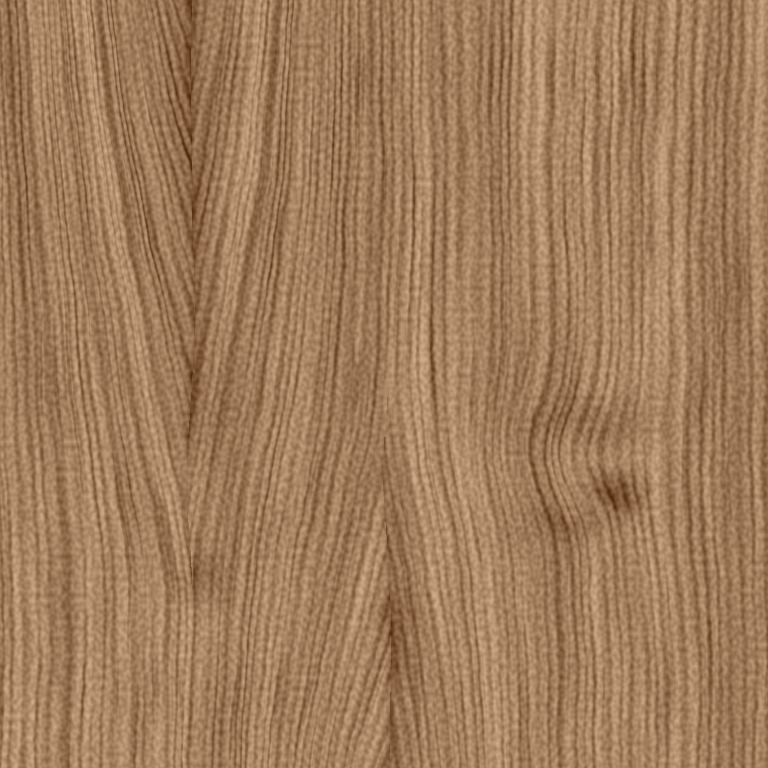
A WebGL 1 fragment shader for this texture:

```glsl
precision highp float;

uniform vec2 u_resolution;

#define RING_COUNT 60.0
#define RING_DEPTH 0.42
#define STREAK_DEPTH 0.30
#define FIBRE_DEPTH 0.22
#define SPECKLE_DEPTH 0.32
#define SEAM_TILT 0.32
#define SEAM_REACH 0.17
#define KNOT_BEND 0.045
#define BASE_TONE 0.88

const vec3 DARK_BROWN = vec3(0.44, 0.29, 0.17);
const vec3 LIGHT_TAN = vec3(0.73, 0.59, 0.46);
const vec2 KNOT = vec2(0.80, 0.36);

vec2 gradientAt(vec2 cell) {
  float h = fract(sin(dot(cell, vec2(127.1, 311.7))) * 43758.545);
  return vec2(cos(h * 6.2832), sin(h * 6.2832));
}

// Gradient noise, roughly -1 to 1
float noise(vec2 p) {
  vec2 i = floor(p), f = p - i;
  vec2 w = f * f * f * (f * (f * 6.0 - 15.0) + 10.0);
  float a = dot(gradientAt(i), f);
  float b = dot(gradientAt(i + vec2(1.0, 0.0)), f - vec2(1.0, 0.0));
  float c = dot(gradientAt(i + vec2(0.0, 1.0)), f - vec2(0.0, 1.0));
  float d = dot(gradientAt(i + 1.0), f - 1.0);
  return 1.4 * mix(mix(a, b, w.x), mix(c, d, w.x), w.y);
}

// Soft elliptical spot
float spot(vec2 p, vec2 center, vec2 size) {
  vec2 q = (p - center) / size;
  return exp(-dot(q, q));
}

// Grain leaning into a seam: x = sideways shift, y = darkness
vec2 seam(vec2 p, float position, float height) {
  float rise = max(height, 0.0);
  rise = rise * rise / (rise + 0.12);
  float d = p.x - position - 0.012 * noise(vec2(position * 40.0, p.y * 4.0));
  float falloff = exp(-d * d / (SEAM_REACH * SEAM_REACH));
  float lean = d < 0.0 ? 1.0 : -0.65;
  float shade = 0.6 * rise * exp(-abs(d) / 0.03)
              + 0.3 * smoothstep(0.0, 0.1, rise) * exp(-abs(d) / 0.004);
  return vec2(SEAM_TILT * lean * rise * falloff, shade);
}

// Coordinate across the grain in x, darkness of the seams in y
vec2 grain(vec2 p) {
  vec2 upper = seam(p, 0.25, p.y - 0.22);
  vec2 lower = seam(p, 0.505, 0.52 - p.y);
  float u = p.x + upper.x + lower.x;

  // Sweep around the knot
  vec2 q = (p - KNOT + vec2(0.07, -0.02)) / vec2(0.10, 0.09);
  u += KNOT_BEND * (0.7 + 0.6 * q.y) * exp(-dot(q, q));

  // Long waves and a small tremble
  u += 0.014 * noise(p * vec2(4.0, 2.2) + 7.0);
  u += 0.003 * noise(p * vec2(14.0, 11.0));
  u += 0.0012 * noise(p * vec2(60.0, 45.0));
  return vec2(u, upper.y + lower.y);
}

// Dark growth lines of uneven spacing and strength
float rings(float u, float y) {
  float phase = u * RING_COUNT + 0.8 * noise(vec2(u * 25.0, y * 0.6));
  float line = 0.5 + 0.5 * cos(6.2832 * phase);
  float strength = 1.0 + 0.75 * noise(vec2(phase * 0.45, y * 1.6) + 3.0);
  return line * line * strength;
}

// Brown patches: the knot, its halo and a few spots beside the seams
float smudges(vec2 p) {
  vec2 ragged = p + 0.014 * vec2(noise(p * 22.0), noise(p * 22.0 + 9.0));
  float dark = 0.75 * spot(ragged, KNOT, vec2(0.035, 0.022));
  dark += 0.30 * spot(ragged, KNOT + vec2(-0.03, 0.09), vec2(0.09, 0.03));
  dark += 0.25 * spot(ragged, KNOT + vec2(-0.05, -0.04), vec2(0.08, 0.02));
  dark += 0.40 * spot(ragged, vec2(0.27, 0.25), vec2(0.035, 0.03));
  dark += 0.22 * spot(ragged, vec2(0.28, 0.45), vec2(0.04, 0.16));
  dark += 0.35 * spot(ragged, vec2(0.52, 0.17), vec2(0.018, 0.05));
  return dark;
}

void main() {
  vec2 p = gl_FragCoord.xy / u_resolution;
  vec2 across = grain(p);
  float u = across.x;

  float tone = BASE_TONE - across.y - smudges(p);
  tone -= RING_DEPTH * rings(u, p.y);

  // Broad bands, with one long dark band right of the middle
  tone += STREAK_DEPTH * noise(vec2(u * 11.0, p.y * 0.9) + 21.0);
  tone += 0.5 * STREAK_DEPTH * noise(vec2(u * 32.0, p.y * 1.5));
  tone -= 0.22 * spot(vec2(u, p.y), vec2(0.57, 0.68), vec2(0.022, 0.4));

  // Fine fibres, broken pores and speckle
  tone += FIBRE_DEPTH * noise(vec2(u * 150.0, p.y * 7.0));
  tone -= 0.35 * smoothstep(0.35, 0.75, noise(vec2(u * 95.0, p.y * 5.0) + 40.0));
  tone += SPECKLE_DEPTH * noise(p * vec2(175.0, 140.0));

  gl_FragColor = vec4(mix(DARK_BROWN, LIGHT_TAN, clamp(tone, -0.4, 1.25)), 1.0);
}
```
